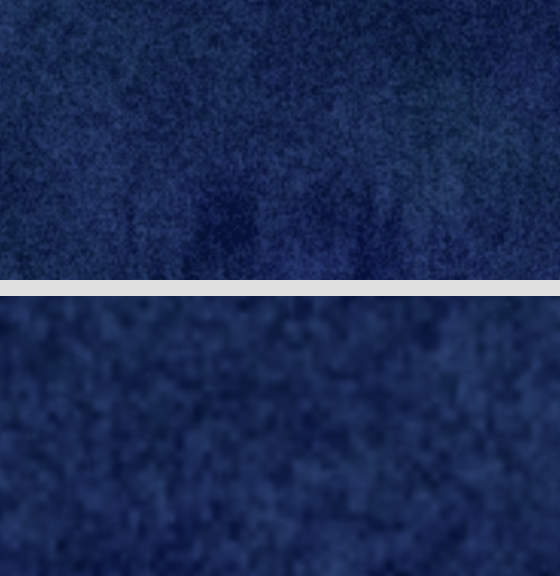
Top, the full canvas; bottom, a detail of the centre.
A WebGL 2 fragment shader for this texture:

```glsl
#version 300 es
precision highp float;
// Dark indigo worn cloth: soft cloudy patches under a fine, blurry grain,
// with ragged vertical streaks rising from the lower edge.
// Layers of value noise add up to one tone, which is mapped to blue shades.

uniform vec2 u_resolution;
out vec4 fragColor;

const vec3 DEEP_NAVY = vec3(0.025, 0.072, 0.215);
const vec3 PALE_BLUE = vec3(0.145, 0.218, 0.400);
const vec3 TEAL_SHIFT = vec3(-0.006, 0.015, -0.018);
const vec3 VIOLET_SHIFT = vec3(0.000, -0.012, 0.024);

float hash(vec2 p) {
  vec3 q = fract(vec3(p.xyx) * 0.1031);
  q += dot(q, q.yzx + 33.33);
  return fract((q.x + q.y) * q.z);
}

// Smooth value noise, centred on zero, in -1..1
float noise(vec2 p) {
  vec2 cell = floor(p);
  vec2 f = fract(p);
  f = f * f * (3.0 - 2.0 * f);
  float low = mix(hash(cell), hash(cell + vec2(1.0, 0.0)), f.x);
  float high = mix(hash(cell + vec2(0.0, 1.0)), hash(cell + vec2(1.0, 1.0)), f.x);
  return mix(low, high, f.y) * 2.0 - 1.0;
}

float fbm(vec2 p, int octaves) {
  float sum = 0.0;
  float gain = 0.5;
  for (int i = 0; i < octaves; i++) {
    sum += gain * noise(p);
    p = mat2(0.8, 0.6, -0.6, 0.8) * p * 2.03 + 17.3;
    gain *= 0.55;
  }
  return sum;
}

// Soft round patch, 1 at its centre
float patchAt(vec2 p, vec2 centre, vec2 radius) {
  vec2 d = (p - centre) / radius;
  return exp(-dot(d, d));
}

// Broad light and shade across the cloth
float shading(vec2 p) {
  float tone = 0.30 * fbm(p * 3.2 + 4.0, 4);
  tone -= 0.22 * patchAt(p, vec2(1.55, 0.95), vec2(0.65, 0.32));
  tone -= 0.20 * patchAt(p, vec2(0.80, 0.22), vec2(0.10, 0.16));
  tone -= 0.22 * patchAt(p, vec2(1.24, 0.27), vec2(0.14, 0.16));
  tone += 0.12 * patchAt(p, vec2(0.70, 0.55), vec2(0.45, 0.25));
  tone += 0.14 * patchAt(p, vec2(1.65, 0.40), vec2(0.30, 0.22));
  tone += 0.22 * patchAt(p, vec2(0.00, 0.92), vec2(0.06, 0.14));
  return tone;
}

// Vertical wisps whose ragged tops vary from column to column
float streaks(vec2 p) {
  float sway = 0.012 * noise(p * vec2(4.0, 7.0));
  float x = p.x + sway;
  float top = 0.33 + 0.16 * noise(vec2(x * 9.0, 2.5))
            + 0.14 * smoothstep(1.2, 1.6, p.x);
  float mask = smoothstep(top + 0.10, top - 0.14, p.y);
  mask *= smoothstep(0.22, 0.50, p.x) * (1.0 - 0.6 * smoothstep(1.5, 1.9, p.x));
  float wide = noise(vec2(x * 19.0, p.y * 3.5));
  float thin = noise(vec2(x * 38.0 + 9.0, p.y * 6.0));
  return mask * (0.65 * wide + 0.45 * thin);
}

// Fine speckle: blurred grains with softer clumps
float grain(vec2 p) {
  vec2 turned = mat2(0.8, 0.6, -0.6, 0.8) * p;
  float fine = noise(p * vec2(92.0, 84.0) + 31.0);
  float medium = noise(turned * 62.0 + 57.0);
  float clump = noise(turned * 27.0 + 11.0);
  return 0.26 * fine + 0.25 * medium + 0.15 * clump;
}

void main() {
  vec2 p = gl_FragCoord.xy / u_resolution.y;

  // Tone from dark to light
  float tone = 0.51 + shading(p) + 0.36 * streaks(p) + grain(p);
  float sparkle = smoothstep(0.45, 0.95, noise(p * 70.0 + 83.0));
  tone += 0.16 * sparkle;
  vec3 colour = mix(DEEP_NAVY, PALE_BLUE, clamp(tone, 0.02, 1.45));

  // Slow drift of hue between teal and violet blue, with faint mottling
  float hue = 0.9 * fbm(p * 2.6 + 40.0, 3) + 0.35 * noise(p * 34.0 + 71.0);
  hue += 0.7 * patchAt(p, vec2(1.62, 0.58), vec2(0.22, 0.25));
  hue -= 0.5 * patchAt(p, vec2(1.05, 0.08), vec2(0.50, 0.20));
  colour += TEAL_SHIFT * clamp(hue, 0.0, 1.0);
  colour += VIOLET_SHIFT * clamp(-hue, 0.0, 1.0);

  fragColor = vec4(clamp(colour, 0.0, 1.0), 1.0);
}
```
